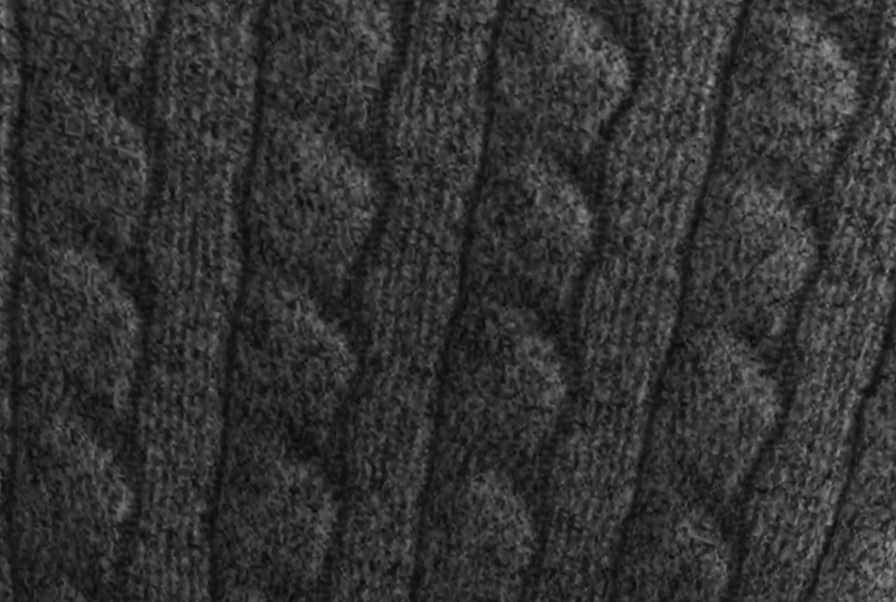
A WebGL 1 fragment shader for this texture:

```glsl
precision highp float;
// Charcoal cable-knit wool: leaning rope cables that fan apart towards the top,
// separated by ribbed panels. A cable-space coordinate places the columns; each
// twist is an arched ridge beside a soft hollow, covered by heathered fibre noise.
uniform vec2 u_resolution;

// Layout, in units of the canvas height
const float FIRST_X = 0.112;       // centre of the first cable at the bottom
const float FIRST_LEAN = 0.039;    // its sideways shift at the top
const float PITCH = 0.332;         // cable spacing at the bottom
const float PITCH_FAN = 0.068;     // extra spacing at the top
const float HALF_CABLE = 0.275;    // half width, as a share of the pitch
const float TWIST_PERIOD = 0.267;
const float TWIST_TOP = 0.878;     // start of the first cable's upper twist
const float TWIST_STEP = 0.046;    // drop of the twist from cable to cable
const float RIBS = 18.0;           // knit columns per pitch
const float ROWS = 72.0;           // stitch rows per canvas height
const float FINE_GRAIN = 0.90;
const float SOFT_GRAIN = 0.62;
const vec3 WOOL = vec3(1.01, 0.99, 0.995);
const vec3 SHADOW_WOOL = vec3(0.062, 0.057, 0.057);
const float TAU = 6.28318;

float hash(vec2 p) {
  p = fract(p * vec2(0.1031, 0.1137));
  p += dot(p, p.yx + 33.33);
  return fract((p.x + p.y) * p.x * 7.13);
}

float noise(vec2 p) {
  vec2 cell = floor(p), f = fract(p);
  f = f * f * (3.0 - 2.0 * f);
  return mix(mix(hash(cell), hash(cell + vec2(1.0, 0.0)), f.x),
             mix(hash(cell + vec2(0.0, 1.0)), hash(cell + 1.0), f.x), f.y);
}

float bump(float x, float width) {
  return exp(-x * x / (width * width));
}

// Broad light: dim in the lower left and middle, brighter at the top and right
float ambient(vec2 p, float aspect) {
  float x = p.x / aspect;
  float light = 0.174 + 0.048 * p.y + 0.05 * x * x;
  light += 0.08 * smoothstep(0.8, 1.0, x) * (1.0 - p.y);
  light -= 0.022 * bump(length(vec2(x, p.y) - vec2(0.55, 0.55)), 0.3);
  return light * (0.90 + 0.20 * noise(p * 4.0 + 7.0));
}

// Light on the strands; u runs across, s runs down from the ridge line
float strandShade(float u, float s, float edge) {
  float rise = smoothstep(0.0, 0.16, s);
  float crest = rise * (1.0 - smoothstep(0.14, 0.48, s));
  float lowerFall = smoothstep(0.68, 1.0, s);
  float seam = max(lowerFall, 1.0 - rise);
  float shade = 1.0 + 0.30 * crest * smoothstep(-0.9, 0.0, u);
  shade -= 0.36 * seam * (0.35 + 0.65 * bump(u - 0.55, 0.5));
  shade -= 0.30 * bump(u + 0.6, 0.38) * bump(s - 0.30, 0.24);
  shade += 0.24 * bump(u - edge + 0.17, 0.10) * rise * (1.0 - lowerFall);
  return shade - 0.06 * smoothstep(0.4, 0.8, s);
}

// Knit columns with slanted stitch legs
float stitches(float rib, float row) {
  float leg = abs(fract(rib) - 0.5) * 2.0;
  float column = 0.5 - 0.5 * cos(TAU * rib);
  float loopLight = sin(TAU * (row + 0.6 * leg));
  return (column - 0.5) * 0.36 + 0.10 * loopLight * column;
}

void main() {
  float aspect = u_resolution.x / u_resolution.y;
  vec2 p = gl_FragCoord.xy / u_resolution.y;
  vec2 sway = vec2(noise(p * 9.0), noise(p * 9.0 + 40.0)) - 0.5;
  vec2 fuzz = vec2(noise(p * 60.0 + 5.0), noise(p * 60.0 + 80.0)) - 0.5;
  vec2 q = p + 0.014 * sway + 0.005 * fuzz;

  // Cable space: whole numbers are cable centres
  float c = (q.x - FIRST_X - FIRST_LEAN * q.y) / (PITCH + PITCH_FAN * q.y);
  float cable = floor(c + 0.5);
  float u = (c - cable) / HALF_CABLE;
  float v = (TWIST_TOP - q.y - TWIST_STEP * cable) / TWIST_PERIOD;
  v += 0.12 * (noise(vec2(cable * 5.0 + 3.0, v * 0.7 + 9.0)) - 0.5);

  // Scalloped right side, nearly straight left side
  float right = 0.95 - 0.12 * cos(TAU * (v - 0.12));
  float left = -1.0 + 0.05 * cos(TAU * (v - 0.05));
  float body = smoothstep(left, left + 0.14, u)
             * (1.0 - smoothstep(right - 0.06, right + 0.06, u));

  // Each strand starts flat at the left and arches down the right side
  float across = clamp(0.5 * (u + 1.0), 0.0, 1.0);
  float s = fract(v - 0.05 * across - 0.42 * across * across * across);

  // Ribs bend along the strands inside a cable
  float row = q.y * ROWS;
  float rib = c * RIBS + body * 0.8 * sin(TAU * s);
  float knit = stitches(rib, row) * mix(1.0, 0.5, body);
  float panel = 1.02 + 0.20 * bump(u - left + 0.24, 0.09);
  float shade = mix(panel, strandShade(u, s, right), body) + knit;

  // Sunken seams with ladder stitches along both sides
  float ladder = 0.82 + 0.18 * sin(TAU * row);
  float groove = 0.80 * bump(u - left + 0.02, 0.105)
               + 0.85 * bump(u - right - 0.11, 0.15) * ladder;

  // Heathered fibres, tilted along the knit
  float lean = FIRST_LEAN + PITCH_FAN * c;
  vec2 fibre = vec2(p.x - lean * p.y, p.y + 0.35 * p.x) + 0.006 * fuzz;
  float fine = noise(fibre * vec2(190.0, 150.0)) - 0.5;
  float soft = noise(fibre * vec2(95.0, 62.0) + 17.0) - 0.5;
  float grain = 1.0 + FINE_GRAIN * fine + SOFT_GRAIN * soft;

  float tone = ambient(p, aspect) * shade * grain;
  vec3 color = mix(WOOL * tone, SHADOW_WOOL * (0.7 + 0.6 * grain), clamp(groove, 0.0, 0.85));
  gl_FragColor = vec4(clamp(color, 0.0, 1.0), 1.0);
}
```
